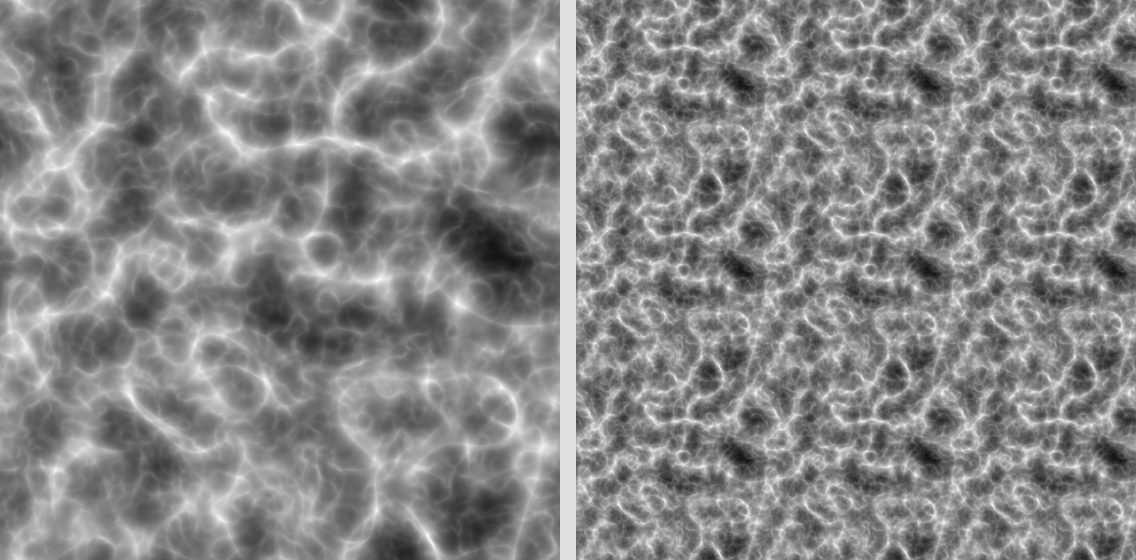
Left, the tile; right, the same tile 3 across and 3 down.
This texture is drawn by a Shadertoy shader. Its source:

```glsl
// Tileable grey ridged noise: a web of bright glowing filaments around smooth dark cells.

float hash(vec2 p) {
    return fract(sin(dot(p, vec2(127.1, 311.7))) * 43758.5453);
}

// One lattice corner: a random height plus a random slope, wrapped at the period
float corner(vec2 cell, vec2 offset, float period, float seed) {
    vec2 id = mod(cell, period) + seed;
    float angle = 6.28318 * hash(id);
    float height = 0.9 * hash(id + 57.3) - 0.45;
    return height + dot(vec2(cos(angle), sin(angle)), offset);
}

float noise(vec2 p, float period, float seed) {
    vec2 i = floor(p), f = fract(p);
    vec2 u = f * f * f * (f * (f * 6.0 - 15.0) + 10.0);
    vec2 e = vec2(1.0, 0.0);
    float bottom = mix(corner(i, f, period, seed),
                       corner(i + e.xy, f - e.xy, period, seed), u.x);
    float top = mix(corner(i + e.yx, f - e.yx, period, seed),
                    corner(i + e.xx, f - e.xx, period, seed), u.x);
    return mix(bottom, top, u.y);
}

// Each octave is folded into creases and weighted by the ridge before it
float filaments(vec2 p) {
    float sum = 0.0, weight = 1.0, amplitude = 0.5, frequency = 6.0;
    for (int k = 0; k < 4; k++) {
        float octave = float(k);
        float n = noise(p * frequency + 0.37 * octave, frequency, 13.7 * octave + 3.1);
        float softness = 0.0013 * frequency;
        float ridge = 1.0 - pow(1.4 * sqrt(n * n + softness * softness), 0.6);
        sum += amplitude * weight * ridge;
        weight = 0.5 + ridge;
        // Bend the finer octaves along the coarser ones
        p += 0.14 * n / frequency * vec2(cos(2.0 * octave + 0.6), sin(2.0 * octave + 0.6));
        amplitude *= 0.58;
        frequency *= 2.0;
    }
    return sum;
}

void mainImage(out vec4 fragColor, in vec2 fragCoord) {
    vec2 uv = fragCoord / iResolution.xy;
    float grey = 0.07 + 0.82 * filaments(uv);
    fragColor = vec4(vec3(clamp(grey, 0.0, 1.0)), 1.0);
}
```
